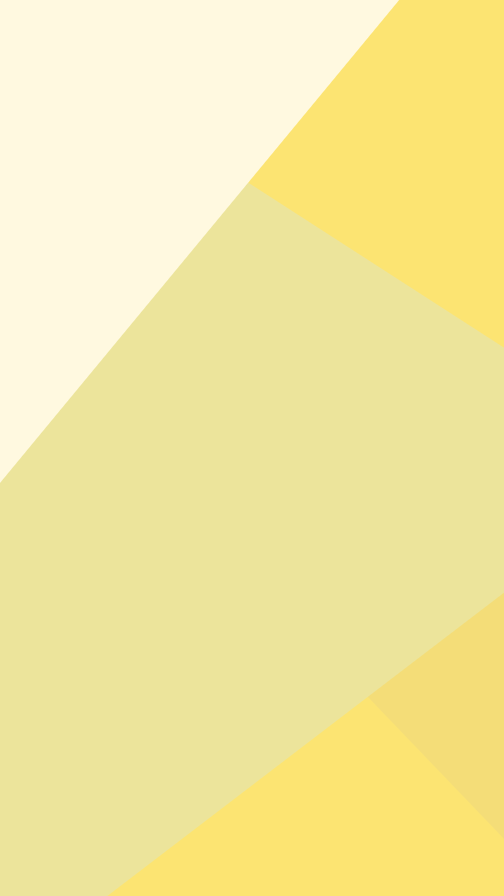
This background is drawn by a Shadertoy shader. Its source:

```glsl
#define CREAM vec3(1.0, 0.976, 0.878)
#define YELLOW vec3(0.988, 0.894, 0.447)
#define SAGE vec3(0.925, 0.894, 0.608)
#define OCHRE vec3(0.957, 0.867, 0.471)

// Each edge runs from its xy point to its zw point, in canvas units
#define CREAM_EDGE vec4(0.0, 0.461, 0.792, 1.0)
#define UPPER_EDGE vec4(0.493, 0.796, 1.0, 0.612)
#define LOWER_EDGE vec4(0.213, 0.0, 1.0, 0.3385)
#define OCHRE_EDGE vec4(0.729, 0.2227, 1.0, 0.0638)

// Smooth coverage of the half-plane to the left of an edge
float leftOf(vec4 edge, vec2 uv) {
    vec2 along = normalize((edge.zw - edge.xy) * iResolution.xy);
    vec2 offset = (uv - edge.xy) * iResolution.xy;
    float dist = along.x * offset.y - along.y * offset.x;
    return clamp(dist + 0.5, 0.0, 1.0);
}

void mainImage(out vec4 fragColor, in vec2 fragCoord) {
    vec2 uv = fragCoord / iResolution.xy;

    // Lower corner with its ochre wedge
    vec3 color = mix(YELLOW, OCHRE, leftOf(OCHRE_EDGE, uv));

    // Broad sage band, then the yellow upper corner
    color = mix(color, SAGE, leftOf(LOWER_EDGE, uv));
    color = mix(color, YELLOW, leftOf(UPPER_EDGE, uv));

    // Cream sheet on top
    color = mix(color, CREAM, leftOf(CREAM_EDGE, uv));

    fragColor = vec4(color, 1.0);
}
```
